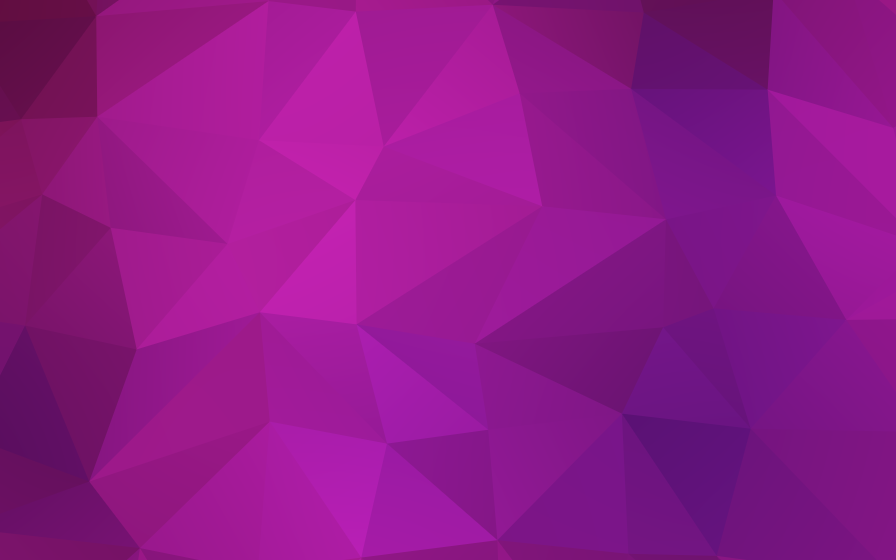
Write a Shadertoy shader that draws this background.

```glsl
vec3 hash3(vec2 cell) {
    vec3 q = fract(cell.xyx * vec3(0.1031, 0.1030, 0.0973) + 0.37);
    q += dot(q, q.yxz + 33.33);
    return fract((q.xxy + q.yzz) * q.zyx);
}

float cross2(vec2 a, vec2 b) {
    return a.x * b.y - a.y * b.x;
}

float area(vec2 a, vec2 b, vec2 c) {
    return cross2(b - a, c - a);
}

// Jittered lattice point, in units of the canvas height
vec2 latticePoint(vec2 cell) {
    return (cell + 0.68 * (hash3(cell + 17.0).xy - 0.5)) * vec2(0.225, 0.2);
}

float glow(vec2 p, vec2 centre, float radius) {
    vec2 d = (p - centre) / radius;
    return exp(-dot(d, d));
}

// Broad magenta light with dark corners and violet pools
vec3 colourField(vec2 p) {
    vec3 colour = vec3(0.56, 0.085, 0.5);
    colour += vec3(0.19, 0.045, 0.18) * glow(p, vec2(0.58, 0.64), 0.42);
    colour += vec3(0.10, 0.015, 0.11) * glow(p, vec2(1.56, 0.60), 0.22);
    colour += vec3(0.11, 0.020, 0.08) * glow(p, vec2(0.62, 0.02), 0.18);
    colour -= vec3(0.22, 0.040, 0.27) * glow(p, vec2(0.00, 1.02), 0.30);
    colour -= vec3(0.19, 0.025, 0.18) * glow(p, vec2(1.22, 1.03), 0.25);
    colour -= vec3(0.20, 0.030, 0.14) * glow(p, vec2(0.03, 0.24), 0.23);
    colour -= vec3(0.17, 0.010, 0.02) * glow(p, vec2(1.25, 0.23), 0.33);
    colour -= vec3(0.06, 0.000, -0.06) * glow(p, vec2(1.25, 0.75), 0.20);
    colour -= vec3(0.04, 0.000, -0.06) * glow(p, vec2(0.70, 0.22), 0.22);
    colour -= vec3(0.05, 0.005, 0.10) * glow(p, vec2(0.00, 0.60), 0.25);
    return colour;
}

float edgeDistance(vec2 p, vec2 a, vec2 b) {
    return cross2(normalize(b - a), p - a);
}

// Adds one counterclockwise facet as premultiplied colour and coverage
void addFacet(inout vec4 sum, vec2 p, vec2 a, vec2 b, vec2 c, vec2 seed) {
    float inside = min(edgeDistance(p, a, b),
                   min(edgeDistance(p, b, c), edgeDistance(p, c, a)));
    float coverage = clamp(inside * iResolution.y + 0.5, 0.0, 1.0);
    if (coverage <= 0.0) return;

    vec2 centre = (a + b + c) / 3.0;
    vec3 random = hash3(seed);
    float tilt = dot(p - centre, random.yz - 0.5);
    vec3 colour = colourField(mix(centre, p, 0.3));
    colour *= 1.0 + 0.16 * (random.x - 0.5) + 0.5 * tilt;
    colour.b += 0.05 * (random.y - 0.5);
    sum += vec4(colour, 1.0) * coverage;
}

void mainImage(out vec4 fragColor, in vec2 fragCoord) {
    vec2 p = fragCoord / iResolution.y;
    vec2 home = floor(p / vec2(0.225, 0.2));
    vec4 sum = vec4(0.0);

    for (int y = -1; y <= 1; y++) {
        for (int x = -1; x <= 1; x++) {
            vec2 cell = home + vec2(x, y);
            vec2 a = latticePoint(cell);
            vec2 b = latticePoint(cell + vec2(1, 0));
            vec2 c = latticePoint(cell + vec2(1, 1));
            vec2 d = latticePoint(cell + vec2(0, 1));
            vec2 seed = cell * 2.0 + 53.0;

            // Split along the diagonal that avoids folds and slivers
            if (min(area(a, b, c), area(a, c, d)) > min(area(a, b, d), area(b, c, d))) {
                addFacet(sum, p, a, b, c, seed);
                addFacet(sum, p, a, c, d, seed + 1.0);
            } else {
                addFacet(sum, p, a, b, d, seed);
                addFacet(sum, p, b, c, d, seed + 1.0);
            }
        }
    }
    fragColor = vec4(sum.rgb / max(sum.a, 0.001), 1.0);
}
```
